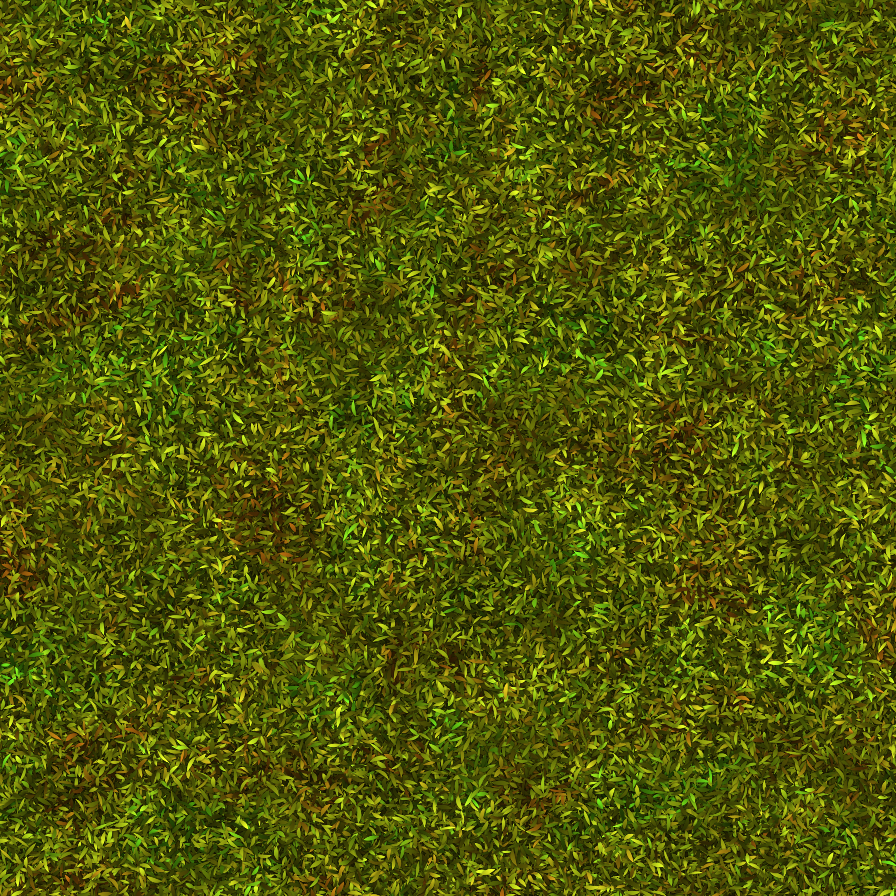
A WebGL 1 fragment shader for this texture:

```glsl
precision highp float;
uniform vec2 u_resolution;

vec3 hash3(vec2 p) {
  vec3 q = fract(p.xyx * vec3(0.1031, 0.1030, 0.0973));
  q += dot(q, q.yxz + 33.33);
  return fract((q.xxy + q.yzz) * q.zyx);
}

mat2 rotate(float a) {
  float c = cos(a), s = sin(a);
  return mat2(c, s, -s, c);
}

// Layered, warped sines: soft patches in about -1..1
float patches(vec2 p) {
  float sum = 0.0, weight = 0.5;
  for (int i = 0; i < 5; i++) {
    p = rotate(1.13) * p * 1.45 + 0.9 * sin(p.yx * 0.8 + 1.7);
    sum += weight * sin(p.x) * sin(p.y + 0.6);
    weight *= 0.85;
  }
  return clamp(sum, -1.0, 1.0);
}

// Hue runs from green (-1) through olive (0) to rust (1)
vec3 grassColor(float tone, float hue) {
  vec3 tint = mix(vec3(0.91, 1.0, 0.0), vec3(0.52, 1.06, 0.0), max(-hue, 0.0));
  tint = mix(tint, vec3(1.1, 0.66, 0.0), max(hue, 0.0));
  tone *= 1.0 - 0.25 * max(hue, 0.0);
  return tint * tone + vec3(0.0, 0.0, 0.006 + 0.14 * tone * tone);
}

void main() {
  vec2 uv = gl_FragCoord.xy / u_resolution.y;
  float huePatch = patches(uv * 13.0);
  float tonePatch = patches(uv * 17.0 + 40.0);
  float fade = 0.4 * smoothstep(0.0, 0.8, patches(uv * 11.0 + 80.0));

  // Dark soil between the blades
  vec3 color = grassColor(0.17 + 0.05 * tonePatch, 0.25);

  // Layers of bent, tapered blades, from the ground up
  for (int layer = 0; layer < 8; layer++) {
    float level = float(layer);
    float scale = 122.0 - 4.5 * level;
    float pixel = scale / u_resolution.y;
    vec2 p = rotate(level * 0.77 + 0.3) * uv * scale + 200.0 + level * 37.7;
    vec2 cell = floor(p);

    for (int y = -1; y <= 1; y++) {
      for (int x = -1; x <= 1; x++) {
        vec2 id = cell + vec2(float(x), float(y));
        vec3 shape = hash3(id + level * 71.0);
        vec3 look = hash3(id + level * 53.0 + 311.0);
        vec2 q = rotate(6.2832 * shape.z) * (p - id - shape.xy);
        q.y += (look.z - 0.5) * 0.7 * (q.x * q.x - 0.2);

        float reach = mix(0.5, 0.95, fract(look.z * 7.3));
        float along = q.x / reach;
        float halfWidth = mix(0.12, 0.23, fract(look.x * 9.1)) * (1.0 - along * along);
        float edge = abs(q.y) - halfWidth;
        float inside = 1.0 - smoothstep(0.9, 1.0, abs(along));
        float cover = inside * (1.0 - smoothstep(-0.5 * pixel, 0.5 * pixel, edge));
        float shadow = inside * (1.0 - smoothstep(0.0, 0.22, edge));

        float tone = 0.09 + 0.017 * level + 0.66 * pow(look.x, 1.5);
        tone *= (1.0 + 0.22 * along) * (1.0 + 0.16 * tonePatch);
        tone = mix(tone, 0.34, fade);
        float hue = clamp(1.5 * (look.y - 0.5) + 0.5 * huePatch, -1.0, 1.0);
        hue *= abs(hue);

        color *= 1.0 - 0.2 * shadow;
        color = mix(color, grassColor(tone, hue), cover);
      }
    }
  }
  gl_FragColor = vec4(color, 1.0);
}
```
